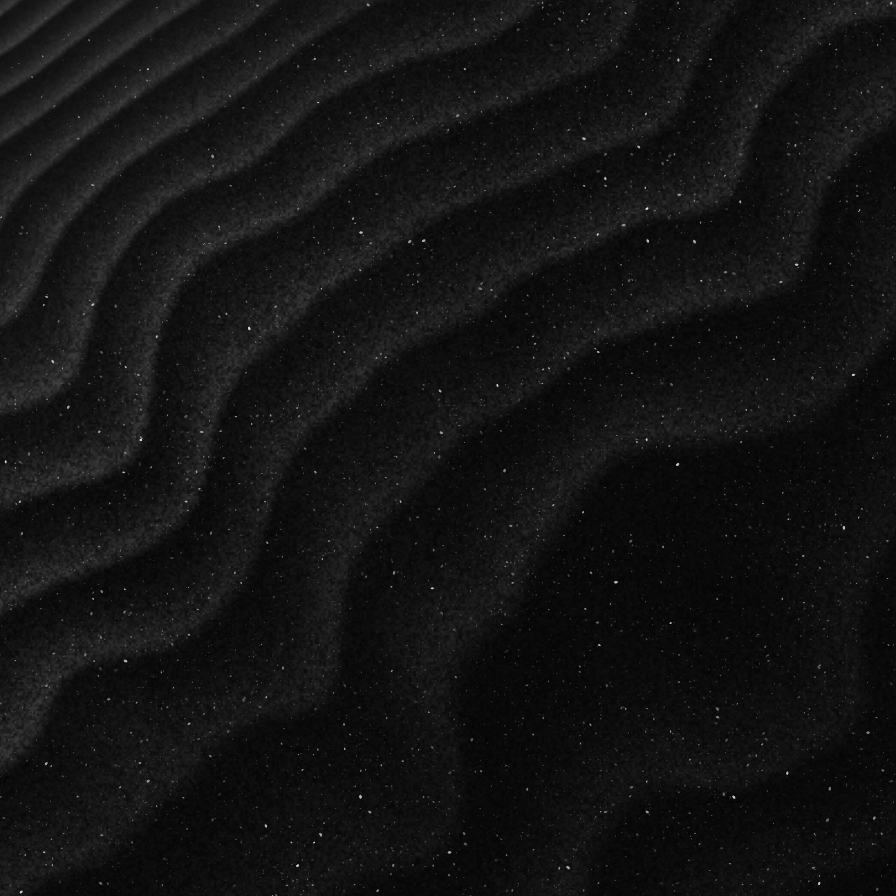
Write a WebGL 2 fragment shader that draws this texture.

```glsl
#version 300 es
precision highp float;

uniform vec2 u_resolution;
out vec4 fragColor;

#define RIDGE_DIR vec2(0.78, 0.626)
#define RIDGE_COUNT 7.0
#define PERSPECTIVE 4.0
#define WARP 0.21
#define CREST_POS 0.80
#define CREST_LIGHT 0.125
#define FAR_TONE 0.066
#define NEAR_TONE 0.034
#define GRAIN_SCALE 400.0
#define GRAIN_CONTRAST 1.15
#define SPARKLE_DENSITY 0.13

float hash(vec2 p) {
    vec3 h = fract(vec3(p.xyx) * 0.1031);
    h += dot(h, h.yzx + 33.33);
    return fract((h.x + h.y) * h.z);
}

float noise(vec2 p) {
    vec2 cell = floor(p);
    vec2 f = fract(p);
    f = f * f * (3.0 - 2.0 * f);
    float low = mix(hash(cell), hash(cell + vec2(1, 0)), f.x);
    float high = mix(hash(cell + vec2(0, 1)), hash(cell + vec2(1, 1)), f.x);
    return mix(low, high, f.y);
}

// Wind ripples: slow rise to each crest, then a short fall into shade
float rippleLight(vec2 q) {
    float depth = max(q.y, 0.0);
    float bend = noise(q * vec2(4.5, 2.5) + 17.0) - 0.5;
    bend += 0.28 * (noise(q * vec2(10.0, 6.0) + 41.0) - 0.5);
    float warped = max(depth + WARP * (0.22 + depth) * bend, -0.15);
    float phase = fract(RIDGE_COUNT * log(1.0 + PERSPECTIVE * warped));
    float rise = min(phase / CREST_POS, 1.0);
    float light = rise * rise * (1.0 - smoothstep(CREST_POS, 1.0, phase));
    float patchiness = mix(0.4, 1.1, noise(q * vec2(3.0, 6.0) + 5.0));
    return light * patchiness;
}

// One layer of scattered bright grains, each a small tilted ellipse
float sparkles(vec2 p, float scale, float density, float pixel) {
    vec2 g = p * scale;
    vec2 cell = floor(g);
    float present = step(hash(cell + 7.3), density);
    vec2 center = 0.3 + 0.4 * vec2(hash(cell + 19.1), hash(cell + 53.7));
    float angle = 6.2832 * hash(cell + 83.2);
    vec2 axis = vec2(cos(angle), sin(angle));
    vec2 d = fract(g) - center;
    d = vec2(dot(d, axis), 1.5 * dot(d, vec2(-axis.y, axis.x)));
    float radius = mix(0.12, 0.24, hash(cell + 31.9));
    float soft = 0.7 * pixel * scale;
    float shape = 1.0 - smoothstep(radius - soft, radius + soft, length(d));
    float glint = hash(cell + 61.4);
    return present * shape * mix(0.15, 1.0, glint * glint * glint);
}

void main() {
    vec2 p = gl_FragCoord.xy / u_resolution.y;
    float pixel = 1.0 / u_resolution.y;

    // Axes along and across the ripples, from the far upper left corner
    vec2 fromCorner = p - vec2(0.0, 1.0);
    vec2 q = vec2(dot(fromCorner, RIDGE_DIR),
                  dot(fromCorner, vec2(RIDGE_DIR.y, -RIDGE_DIR.x)));
    float nearness = smoothstep(0.0, 1.1, q.y);

    // Shaded sand
    float light = rippleLight(q);
    float crestFade = mix(1.0, 0.35, smoothstep(0.45, 1.1, q.y));
    float tone = mix(FAR_TONE, NEAR_TONE, nearness);
    tone += CREST_LIGHT * crestFade * light;
    tone *= 0.85 + 0.3 * noise(p * 5.0 + 3.0);

    // Fine grain, sharper toward the viewer
    float grain = 0.65 * noise(p * GRAIN_SCALE);
    grain += 0.35 * noise(p * GRAIN_SCALE * 0.53 + 9.0) - 0.5;
    float focus = smoothstep(0.0, 0.5, q.y);
    tone *= 1.0 + GRAIN_CONTRAST * mix(0.3, 1.0, focus) * grain;

    // Glinting grains in three sizes, gathered on the crests
    float density = SPARKLE_DENSITY * mix(0.12, 1.0, focus);
    density *= 0.45 + 1.1 * light + 0.6 * noise(p * 9.0 + 27.0);
    float scale = 260.0;
    float strength = 0.30;
    for (int i = 0; i < 3; i++) {
        tone += strength * sparkles(p + 0.37 * float(i), scale, density, pixel);
        scale *= 0.66;
        strength += 0.22;
        density *= 0.6;
    }

    fragColor = vec4(vec3(clamp(tone, 0.0, 1.0)), 1.0);
}
```
